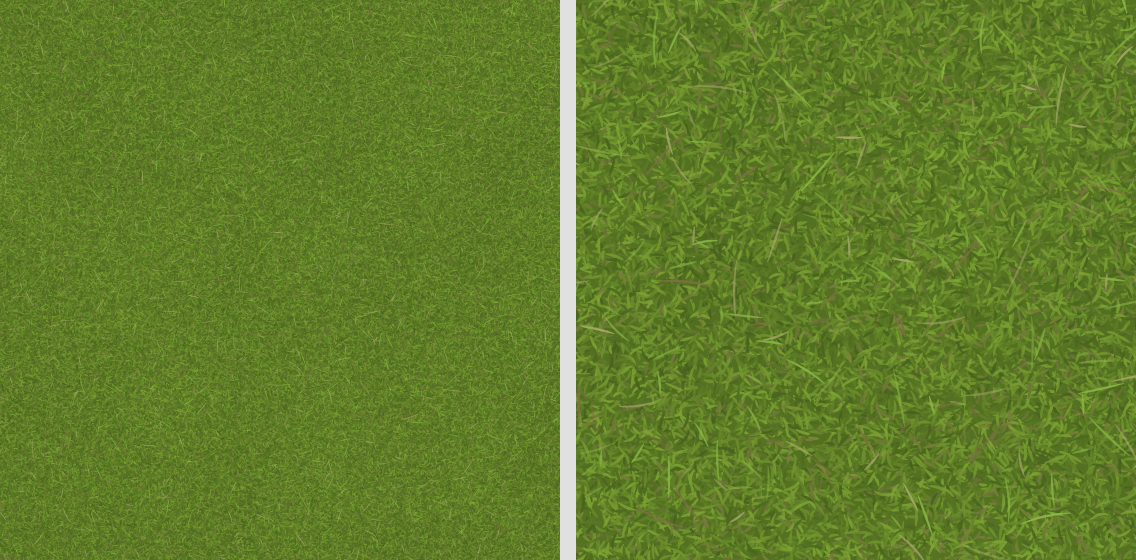
Left, the full canvas; right, a detail of the centre.
This texture is drawn by a Shadertoy shader. Its source:

```glsl
const vec3 SOIL_GREEN  = vec3(0.33, 0.44, 0.13);
const vec3 DARK_BLADE  = vec3(0.27, 0.375, 0.11);
const vec3 LIGHT_BLADE = vec3(0.50, 0.65, 0.20);
const vec3 DRY_BLADE   = vec3(0.47, 0.45, 0.25);
const vec3 LIME_STRAND = vec3(0.54, 0.72, 0.27);
const vec3 STRAW       = vec3(0.66, 0.66, 0.42);
const vec3 BROWN_STRAW = vec3(0.50, 0.43, 0.27);

const int   TURF_LAYERS    = 6;
const float TURF_CELLS     = 140.0;   // cells across the canvas
const float TURF_WIDTH     = 0.0009;  // half width, canvas units
const float TURF_OPACITY   = 0.85;
const float DRY_SHARE      = 0.09;
const int   STRAND_LAYERS  = 4;
const float STRAND_CELLS   = 34.0;
const float STRAND_WIDTH   = 0.0007;
const float STRAND_SHARE   = 0.34;
const float PATCH_SCALE    = 7.0;
const float PATCH_STRENGTH = 0.07;

float hash(vec2 p) {
    return fract(sin(dot(p, vec2(127.1, 311.7))) * 43758.5);
}

float valueNoise(vec2 p) {
    vec2 i = floor(p), f = fract(p);
    f = f * f * (3.0 - 2.0 * f);
    return mix(mix(hash(i), hash(i + vec2(1, 0)), f.x),
               mix(hash(i + vec2(0, 1)), hash(i + vec2(1, 1)), f.x), f.y);
}

// Exact one-pixel box coverage of a tapered, slightly bent blade.
float bladeCoverage(vec2 p, float angle, float halfLength, float halfWidth, float bend, float pixel) {
    float c = cos(angle), s = sin(angle);
    vec2 q = vec2(c * p.x + s * p.y, c * p.y - s * p.x);
    float t = q.x / halfLength;
    float across = q.y - bend * halfLength * (t * t - 0.4);
    float w = halfWidth * max(1.0 - 0.7 * t * t, 0.0);
    float covered = clamp(across + 0.5 * pixel, -w, w) - clamp(across - 0.5 * pixel, -w, w);
    float ends = clamp((halfLength - abs(q.x)) / pixel + 0.5, 0.0, 1.0);
    return ends * covered / pixel;
}

// Short blades that make up the dense turf.
vec3 turfColor(vec2 id) {
    vec3 green = mix(DARK_BLADE, LIGHT_BLADE, hash(id + 3.7));
    float dry = step(hash(id + 8.3), DRY_SHARE);
    return mix(green, DRY_BLADE, 0.75 * dry);
}

// Long loose strands: lime, straw or brown.
vec3 strandColor(vec2 id) {
    float kind = hash(id + 5.9);
    return kind < 0.5 ? LIME_STRAND : kind < 0.75 ? STRAW : BROWN_STRAW;
}

void addTurf(inout vec3 color, vec2 uv, float layer, float pixel) {
    vec2 grid = uv * TURF_CELLS + layer * vec2(0.37, 0.61);
    vec2 cell = floor(grid);
    for (int y = -1; y <= 1; y++)
    for (int x = -1; x <= 1; x++) {
        vec2 neighbor = cell + vec2(x, y);
        vec2 id = neighbor + layer * vec2(19.3, 43.7);
        vec2 root = neighbor + vec2(hash(id), hash(id + 1.3));
        float halfLength = mix(0.35, 0.85, hash(id + 2.1)) / TURF_CELLS;
        float cover = bladeCoverage((grid - root) / TURF_CELLS, 6.2832 * hash(id + 4.9),
                                    halfLength, TURF_WIDTH, 0.3 * hash(id + 6.1), pixel);
        color = mix(color, turfColor(id), TURF_OPACITY * cover);
    }
}

void addStrands(inout vec3 color, vec2 uv, float layer, float pixel) {
    vec2 grid = uv * STRAND_CELLS + layer * vec2(0.43, 0.29);
    vec2 cell = floor(grid);
    for (int y = -1; y <= 1; y++)
    for (int x = -1; x <= 1; x++) {
        vec2 neighbor = cell + vec2(x, y);
        vec2 id = neighbor + layer * vec2(31.9, 57.1) + 211.0;
        if (hash(id + 7.7) > STRAND_SHARE) continue;
        vec2 root = neighbor + vec2(hash(id), hash(id + 1.3));
        float size = hash(id + 2.1);
        float halfLength = mix(0.17, 0.62, size * size) / STRAND_CELLS;
        float cover = bladeCoverage((grid - root) / STRAND_CELLS, 6.2832 * hash(id + 4.9),
                                    halfLength, STRAND_WIDTH, 0.25 * (hash(id + 6.1) - 0.5), pixel);
        color = mix(color, strandColor(id), mix(0.4, 0.95, hash(id + 9.1)) * cover);
    }
}

void mainImage(out vec4 fragColor, in vec2 fragCoord) {
    float pixel = 1.0 / iResolution.y;
    vec2 uv = fragCoord * pixel;
    vec3 color = SOIL_GREEN;

    for (int i = 0; i < TURF_LAYERS; i++) addTurf(color, uv, float(i), pixel);

    // Faint broad patches of lighter and darker growth
    float growth = 0.6 * valueNoise(uv * PATCH_SCALE) + 0.4 * valueNoise(uv * PATCH_SCALE * 3.1 + 9.0);
    color *= 1.0 + PATCH_STRENGTH * (growth - 0.5);

    for (int i = 0; i < STRAND_LAYERS; i++) addStrands(color, uv, float(i), pixel);

    fragColor = vec4(color, 1.0);
}
```
